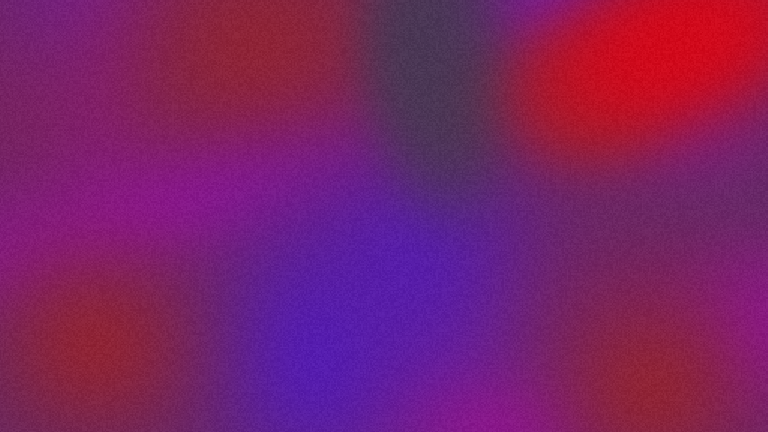
Reproduce this background procedurally as a Shadertoy shader.

```glsl
#define GRAIN_ROWS 288.0
#define GRAIN_AMOUNT 0.045
#define PLUM vec3(0.41, 0.155, 0.38)
#define MAUVE vec3(0.48, 0.13, 0.38)
#define RED vec3(0.57, 0.14, 0.20)
#define SCARLET vec3(0.82, 0.035, 0.105)
#define MAGENTA vec3(0.55, 0.085, 0.56)
#define VIOLET vec3(0.44, 0.12, 0.58)
#define INDIGO vec3(0.33, 0.11, 0.70)
#define SLATE vec3(0.28, 0.22, 0.33)

float hash(vec2 cell) {
    vec3 q = fract(vec3(cell.xyx) * 0.1031);
    q += dot(q, q.yzx + 33.33);
    return fract((q.x + q.y) * q.z);
}

// Tilted elliptical falloff; a higher edge power gives a flatter core
float glow(vec2 p, vec2 center, vec2 radius, float tilt, float edge) {
    vec2 d = p - center;
    float c = cos(tilt), s = sin(tilt);
    d = vec2(c * d.x + s * d.y, c * d.y - s * d.x) / radius;
    return exp(-pow(dot(d, d), edge));
}

float softGlow(vec2 p, vec2 center, vec2 radius) {
    return glow(p, center, radius, 0.0, 1.0);
}

void mainImage(out vec4 fragColor, in vec2 fragCoord) {
    // Canvas units: height is 1, width follows the aspect
    vec2 p = fragCoord / iResolution.y;
    p.x *= 16.0 * iResolution.y / (9.0 * iResolution.x);
    vec3 color = PLUM;

    // Upper left: violet corner, mauve side and red cloud
    color = mix(color, MAUVE, 0.8 * softGlow(p, vec2(0.08, 0.76), vec2(0.25, 0.25)));
    color = mix(color, VIOLET, 0.8 * softGlow(p, vec2(0.23, 1.02), vec2(0.24, 0.19)));
    color = mix(color, MAGENTA, 0.4 * softGlow(p, vec2(0.25, 0.72), vec2(0.13, 0.3)));
    color = mix(color, RED, 0.95 * softGlow(p, vec2(0.60, 0.88), vec2(0.34, 0.33)));

    // Rising magenta band
    color = mix(color, MAGENTA, 0.9 * glow(p, vec2(0.40, 0.525), vec2(0.48, 0.14), 0.23, 1.0));
    color = mix(color, MAGENTA, 0.5 * softGlow(p, vec2(0.0, 0.40), vec2(0.2, 0.14)));

    // Indigo pool in the lower centre
    color = mix(color, VIOLET, 0.8 * softGlow(p, vec2(1.03, 0.16), vec2(0.24, 0.28)));
    color = mix(color, INDIGO, 0.85 * softGlow(p, vec2(0.97, 0.40), vec2(0.26, 0.26)));
    color = mix(color, INDIGO, 0.95 * softGlow(p, vec2(0.73, 0.17), vec2(0.25, 0.32)));

    // Slate column and its echo on the right
    color = mix(color, SLATE, 0.95 * glow(p, vec2(1.02, 0.87), vec2(0.19, 0.35), 0.08, 2.0));
    color = mix(color, SLATE, 0.45 * softGlow(p, vec2(1.70, 0.54), vec2(0.28, 0.14)));

    // Upper right: violet fringe, red shade and scarlet core
    color = mix(color, VIOLET, 0.95 * softGlow(p, vec2(1.28, 1.0), vec2(0.15, 0.13)));
    color = mix(color, MAGENTA, 0.45 * softGlow(p, vec2(1.60, 0.66), vec2(0.25, 0.15)));
    color = mix(color, RED, 0.9 * glow(p, vec2(1.37, 0.77), vec2(0.19, 0.17), 0.0, 1.5));
    color = mix(color, SCARLET, glow(p, vec2(1.575, 0.90), vec2(0.36, 0.20), 0.36, 1.5));

    // Lower corners: red discs within magenta haze
    color = mix(color, MAUVE, 0.7 * softGlow(p, vec2(1.54, 0.27), vec2(0.32, 0.22)));
    color = mix(color, MAGENTA, 0.85 * softGlow(p, vec2(1.78, 0.24), vec2(0.19, 0.20)));
    color = mix(color, MAGENTA, 0.9 * softGlow(p, vec2(1.16, 0.0), vec2(0.22, 0.13)));
    color = mix(color, RED, 0.95 * softGlow(p, vec2(1.51, 0.10), vec2(0.21, 0.21)));
    color = mix(color, RED, 0.95 * softGlow(p, vec2(0.22, 0.20), vec2(0.22, 0.21)));

    // Film grain
    color += GRAIN_AMOUNT * (hash(floor(p * GRAIN_ROWS)) - 0.5);
    fragColor = vec4(clamp(color, 0.0, 1.0), 1.0);
}
```
